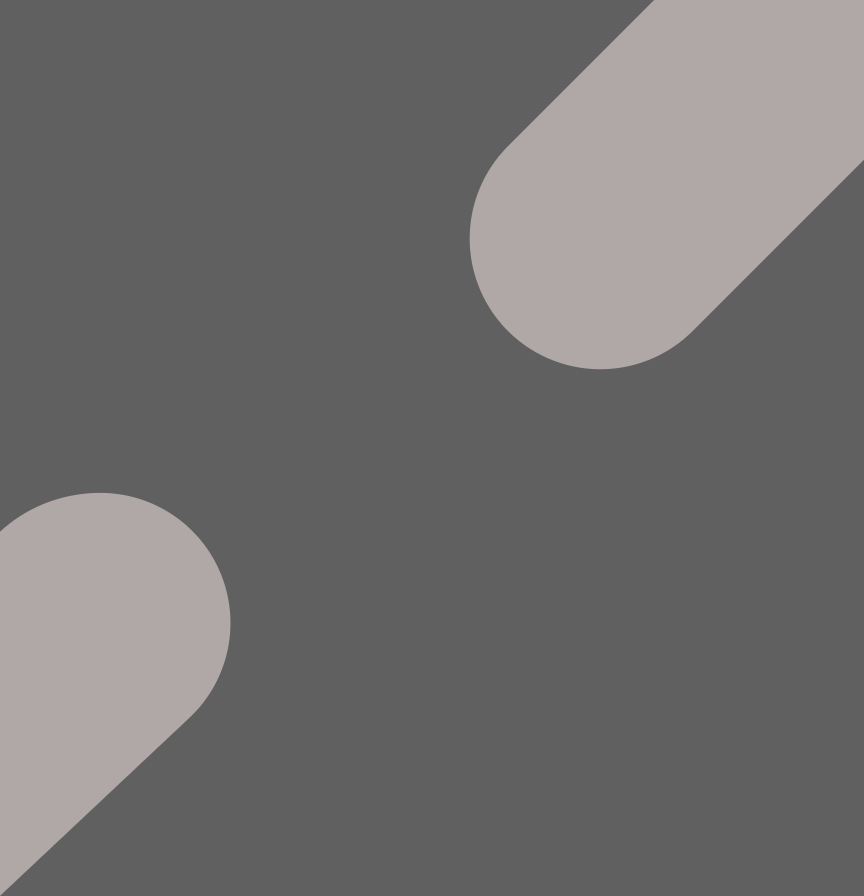
Reproduce this background procedurally as a WebGL 2 fragment shader.

```glsl
#version 300 es
precision highp float;
// Two pale rounded bars reaching in from opposite corners of a flat grey field.

uniform vec2 u_resolution;
out vec4 fragColor;

// Signed distance to a round-ended bar that starts at the origin and runs on along a unit direction.
float roundedBar(vec2 p, vec2 direction, float radius) {
    return length(p - direction * max(dot(p, direction), 0.0)) - radius;
}

void main() {
    // One unit is the canvas height.
    vec2 p = gl_FragCoord.xy / u_resolution.y;
    float pixel = 1.0 / u_resolution.y;

    // Upper bar, leaving through the top right corner.
    float upper = roundedBar(p - vec2(0.670, 0.7337), normalize(vec2(1.0)), 0.1458);

    // Lower bar, with a slightly wider shoulder on its upper left.
    vec2 q = p - vec2(0.112, 0.3047);
    if (q.x < 0.0 && q.y > 0.0) q.x *= 0.925;
    float lower = roundedBar(q, normalize(vec2(-1.0, -0.94)), 0.1452);

    // Flat colours with a one-pixel soft edge.
    vec3 grey = vec3(0.376);
    vec3 paleTaupe = vec3(0.690, 0.659, 0.651);
    float coverage = clamp(0.5 - min(upper, lower) / pixel, 0.0, 1.0);
    fragColor = vec4(mix(grey, paleTaupe, coverage), 1.0);
}
```
